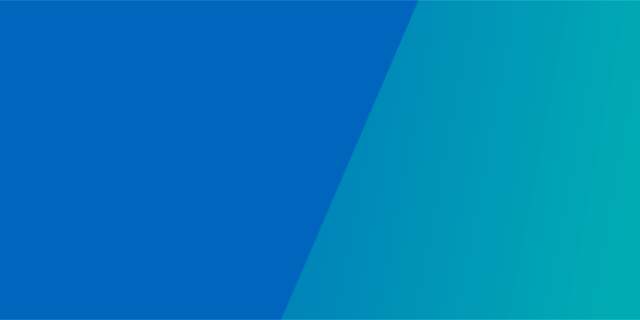
Write a Shadertoy shader that draws this background.

```glsl
// Flat blue field meeting a teal gradient panel along a slanted edge.

float hash(float n) {
    n = fract(n * 0.1031);
    n *= n + 33.33;
    return fract(n * (n + n));
}

// Smooth one-dimensional value noise
float noise(float x) {
    float cell = floor(x);
    return mix(hash(cell), hash(cell + 1.0), smoothstep(0.0, 1.0, fract(x)));
}

void mainImage(out vec4 fragColor, in vec2 fragCoord) {
    // Height spans 0..1, width spans 0..2 on a 2:1 canvas
    vec2 p = fragCoord / iResolution.xy * vec2(2.0, 1.0);
    float pixel = 1.0 / iResolution.y;

    // Teal gradient with slightly tilted bands and faint streaks
    float across = p.x - 0.19 * p.y;
    float ramp = clamp((across - 0.88) / 1.02, 0.0, 1.0);
    vec3 teal = mix(vec3(0.0, 0.515, 0.726), vec3(0.0, 0.672, 0.703), ramp);
    teal.g += 0.006 * (noise(across * 28.0) - 0.5);

    // Slanted edge, measured perpendicular to the line
    float edge = (p.x - 0.878 - 0.430 * p.y) / length(vec2(1.0, 0.430));
    float panel = smoothstep(-pixel, pixel, edge);
    vec3 color = mix(vec3(0.0, 0.397, 0.742), teal, panel);

    // Pale hairline along the top and bottom borders
    float border = min(p.y, 1.0 - p.y);
    color = mix(color, vec3(1.0), 0.1 * (1.0 - smoothstep(0.001, 0.004, border)));

    fragColor = vec4(color, 1.0);
}
```
